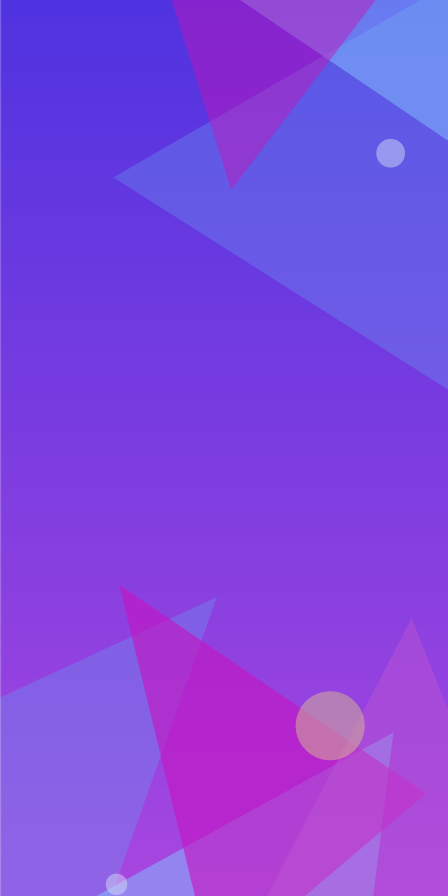
This background is drawn by a WebGL 1 fragment shader. Its source:

```glsl
precision highp float;
uniform vec2 u_resolution;

#define SKY_TOP vec3(0.31, 0.20, 0.88)
#define SKY_BOTTOM vec3(0.66, 0.275, 0.88)
#define BLUE vec4(0.40, 0.59, 0.94, 0.36)
#define ICE vec4(0.51, 0.76, 1.00, 0.50)
#define MAGENTA vec4(0.78, 0.07, 0.72, 0.45)
#define DEEP_MAGENTA vec4(0.78, 0.07, 0.75, 0.60)
#define ORCHID vec4(0.74, 0.33, 0.82, 0.45)
#define PEACH vec4(0.84, 0.73, 0.56, 0.50)
#define PEARL vec4(0.85, 0.90, 0.97, 0.45)
#define RIM_WIDTH 0.0026
#define RIM_ALPHA 0.22

float cross2(vec2 a, vec2 b) {
  return a.x * b.y - a.y * b.x;
}

// Signed distance to the line a-b, positive on its right side
float edge(vec2 p, vec2 a, vec2 b) {
  return cross2(p - a, normalize(b - a));
}

// Negative inside the triangle, for either winding
float triangle(vec2 p, vec2 a, vec2 b, vec2 c) {
  float winding = sign(cross2(b - a, c - a));
  vec3 d = winding * vec3(edge(p, a, b), edge(p, b, c), edge(p, c, a));
  return max(d.x, max(d.y, d.z));
}

float disc(vec2 p, vec2 center, float radius) {
  return length(p - center) - radius;
}

// Blends a translucent shape with a one-pixel soft edge
vec3 paint(vec3 base, vec4 tint, float dist) {
  float coverage = clamp(0.5 - dist * u_resolution.x, 0.0, 1.0);
  return mix(base, tint.rgb, tint.a * coverage);
}

void main() {
  vec2 uv = gl_FragCoord.xy / u_resolution;
  vec2 p = uv * vec2(1.0, 2.0);
  vec3 color = mix(SKY_BOTTOM, SKY_TOP, uv.y);

  // Upper shards
  color = paint(color, BLUE, triangle(p, vec2(0.253, 1.604), vec2(1.198, 1.005), vec2(1.25, 2.18)));
  color = paint(color, ICE, triangle(p, vec2(0.378, 2.107), vec2(1.198, 1.552), vec2(1.25, 2.3)));
  color = paint(color, MAGENTA, triangle(p, vec2(0.318, 2.208), vec2(0.516, 1.576), vec2(0.997, 2.208)));

  // Lower shards
  color = paint(color, BLUE, triangle(p, vec2(0.484, 0.667), vec2(-0.781, 0.081), vec2(-0.057, -0.865)));
  color = paint(color, ICE, triangle(p, vec2(0.878, 0.365), vec2(-0.174, -0.214), vec2(0.807, -0.214)));
  color = paint(color, DEEP_MAGENTA, triangle(p, vec2(0.266, 0.695), vec2(0.951, 0.229), vec2(0.477, -0.172)));
  color = paint(color, ORCHID, triangle(p, vec2(0.919, 0.620), vec2(0.484, -0.214), vec2(1.25, -0.214)));

  // Discs
  color = paint(color, PEARL, disc(p, vec2(0.872, 1.658), 0.032));
  color = paint(color, PEACH, disc(p, vec2(0.737, 0.380), 0.077));
  color = paint(color, PEARL, disc(p, vec2(0.260, 0.026), 0.024));

  // Pale rim on the left side
  color = paint(color, vec4(vec3(1.0), RIM_ALPHA), p.x - RIM_WIDTH);

  gl_FragColor = vec4(color, 1.0);
}
```
